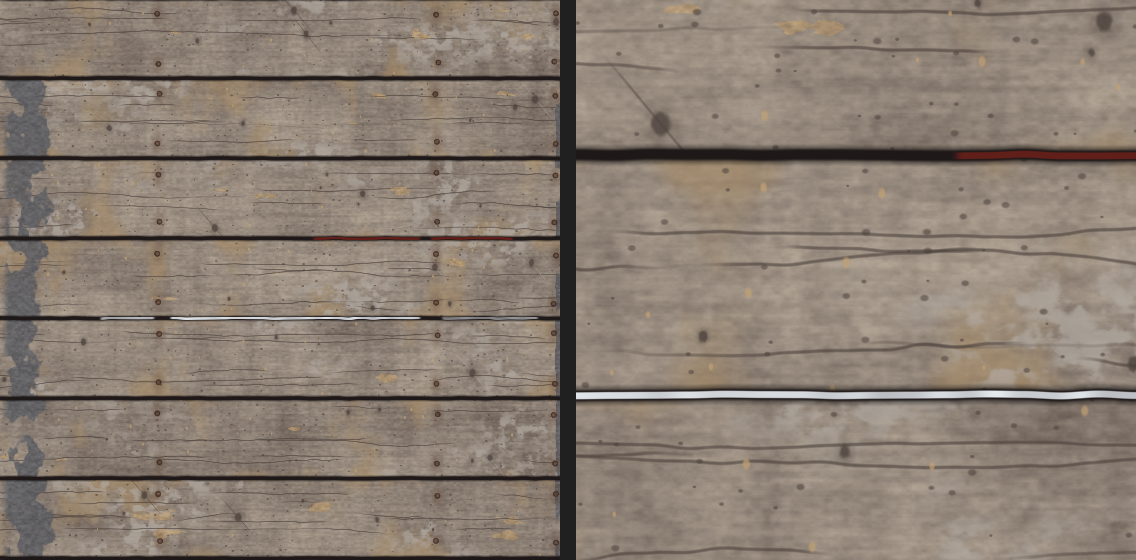
Left, the full canvas; right, a detail of the centre.
Reproduce this texture procedurally as a three.js fragment shader.

```glsl
varying vec2 vUv;

const float PLANKS = 7.0;
const float ROW_SHIFT = 0.003;
const float GAP_HALF = 0.0033;
const float SOFT = 0.0011;
const vec3 NAIL_COLUMNS = vec3(0.283, 0.78, 0.991);
const float NAIL_SPREAD = 0.3;
const float NAIL_RADIUS = 0.0055;
const vec3 WOOD_DARK = vec3(0.475, 0.425, 0.39);
const vec3 WOOD_LIGHT = vec3(0.645, 0.595, 0.54);
const vec3 OCHRE = vec3(0.66, 0.55, 0.40);
const vec3 CHIP = vec3(0.76, 0.63, 0.45);
const vec3 PALE = vec3(0.69, 0.66, 0.63);
const vec3 KNOT = vec3(0.29, 0.25, 0.23);
const vec3 RUST = vec3(0.36, 0.25, 0.19);
const vec3 PAINT = vec3(0.37, 0.37, 0.385);
const vec3 GAP_DARK = vec3(0.12, 0.095, 0.095);
const vec3 DAYLIGHT = vec3(0.90, 0.92, 0.94);
const vec3 RED_GLOW = vec3(0.38, 0.12, 0.10);

float hash(vec2 p) {
  vec3 q = fract(vec3(p.xyx) * 0.1031);
  q += dot(q, q.yzx + 33.33);
  return fract((q.x + q.y) * q.z);
}

float noise(vec2 p) {
  vec2 i = floor(p), f = fract(p);
  f = f * f * (3.0 - 2.0 * f);
  return mix(mix(hash(i), hash(i + vec2(1, 0)), f.x),
             mix(hash(i + vec2(0, 1)), hash(i + vec2(1, 1)), f.x), f.y);
}

float fbm(vec2 p) {
  float sum = 0.0, amp = 0.533;
  for (int i = 0; i < 4; i++) {
    sum += amp * noise(p);
    p = p * 2.03 + 17.1;
    amp *= 0.5;
  }
  return sum;
}

float span(float x, float a, float b) {
  return smoothstep(a - 0.004, a + 0.004, x) * (1.0 - smoothstep(b - 0.004, b + 0.004, x));
}

// Soft spots scattered one per cell
float specks(vec2 p, float density) {
  vec2 c = floor(p);
  vec2 centre = 0.3 + 0.4 * vec2(hash(c + 3.1), hash(c + 8.7));
  float r = 0.1 + 0.2 * hash(c + 5.3);
  return step(hash(c), density) * (1.0 - smoothstep(r * 0.4, r, length(fract(p) - centre)));
}

void main() {
  float x = vUv.x;
  float y = (vUv.y - ROW_SHIFT) * PLANKS;
  float row = floor(y), local = fract(y);
  vec2 p = vec2(x, local / PLANKS) + (row + 2.0) * vec2(3.7, 1.3);

  // Weathered grain
  float fine = fbm(p * vec2(170.0, 260.0));
  float tone = 0.5 + 1.2 * (fbm(p * vec2(7.0, 12.0)) - 0.5)
    + 0.65 * (fbm(p * vec2(15.0, 230.0)) - 0.5) + 0.8 * (fine - 0.5)
    + 0.6 * (fbm(p * vec2(48.0, 7.0)) - 0.5) + 0.15 * (hash(vec2(row, 4.0)) - 0.5);
  vec3 col = mix(WOOD_DARK, WOOD_LIGHT, clamp(tone, -0.4, 1.4));

  // Ochre stains and bleached patches
  float edgeStain = 0.08 * smoothstep(0.3, 0.48, abs(local - 0.5));
  col = mix(col, OCHRE, 0.55 * smoothstep(0.54, 0.78, fbm(p * vec2(13.0, 10.0) + 7.0) + edgeStain));
  float pale = smoothstep(0.5, 0.75, fbm(p * vec2(6.0, 11.0) + 21.0));
  col = mix(col, PALE, 0.75 * pale * smoothstep(0.4, 0.65, fbm(p * vec2(70.0, 90.0))));

  // Cracks, scratches, knots and chips
  for (int i = 0; i < 6; i++) {
    vec2 id = vec2(float(i) + 1.0, row + 3.0);
    vec3 h = vec3(hash(id), hash(id + 20.0), hash(id + 40.0));
    vec2 d = vec2(x - h.x, (local - 0.12 - 0.76 * h.y) / PLANKS);
    float bend = 0.016 * (noise(vec2(x * 7.0, h.z * 50.0)) - 0.5) + 0.003 * (noise(vec2(x * 50.0, h.x * 50.0)) - 0.5);
    float broken = smoothstep(0.48, 0.65, noise(vec2(x * 9.0 + h.x * 30.0, h.y * 40.0)));
    col = mix(col, KNOT, 0.6 * broken * (1.0 - smoothstep(0.0003, 0.0016, abs(d.y + bend))));

    float slant = abs(d.x + d.y * (0.4 + 0.5 * h.z));
    float reach = 1.0 - smoothstep(0.02, 0.045, abs(d.y));
    vec3 scratch = h.x > 0.6 ? PALE : KNOT;
    col = mix(col, scratch, 0.4 * step(0.75, h.z) * reach * (1.0 - smoothstep(0.0004, 0.0016, slant)));

    float radius = mix(0.002, 0.0085, h.z * h.z);
    float k = length(d * vec2(1.15, 0.85)) + 0.005 * (fbm(p * 110.0) - 0.5);
    col = mix(col, KNOT, 0.2 * (1.0 - smoothstep(radius, radius * 2.6, k)));
    col = mix(col, KNOT, 0.75 * (1.0 - smoothstep(radius * 0.5, radius + SOFT, k)));

    vec2 c = vec2(x - h.z, (local - 0.15 - 0.7 * h.x) / PLANKS);
    float size = row < 0.5 ? 0.024 : 0.005;
    float chip = length(c * vec2(0.5, 1.8)) + 0.05 * (fbm(p * vec2(35.0, 80.0)) - 0.5);
    float bare = step(0.4, h.y) * (1.0 - smoothstep(size * 0.35, size * 0.55, chip));
    col = mix(col, CHIP * (0.75 + 0.4 * fine), 0.65 * bare);
  }
  col = mix(col, KNOT, 0.55 * specks(p * vec2(85.0, 110.0), 0.1));
  col = mix(col, CHIP, 0.7 * specks(p * vec2(100.0, 65.0), 0.025));

  // Flaking paint at the plank ends
  float ends = min(x, (1.0 - x) * 7.0 + 0.025);
  float paintWidth = mix(0.055, 0.085, hash(vec2(row, 12.0)));
  float flakes = fbm(p * vec2(38.0, 34.0));
  float paint = 1.0 - smoothstep(-0.003, 0.004, ends - paintWidth + 0.06 * (flakes - 0.5));
  paint *= smoothstep(0.38, 0.44, fbm(p * vec2(26.0, 20.0) + 31.0) + 0.06 * (fine - 0.5));
  paint *= step(row, 5.5) * smoothstep(0.0, 0.018, ends);
  col = mix(col, PAINT * (0.8 + 0.4 * fine), 0.9 * paint);

  // Two rusty nails per plank in each column
  for (int i = 0; i < 3; i++) {
    vec2 id = vec2(float(i) + 60.0, row * 2.0 + step(0.5, local) + 5.0);
    vec2 d = vec2(x - NAIL_COLUMNS[i], (abs(local - 0.5) - NAIL_SPREAD) / PLANKS);
    d += 0.006 * (vec2(hash(id), hash(id + 9.0)) - 0.5);
    float r = length(d);
    col = mix(col, RUST, 0.25 * (1.0 - smoothstep(0.004, 0.016, length(d * vec2(1.0, 0.55)))));
    col = mix(col, RUST * (0.75 + 0.6 * fine), 0.75 * (1.0 - smoothstep(NAIL_RADIUS - 0.002, NAIL_RADIUS + SOFT, r)));
    col = mix(col, GAP_DARK, 0.45 * (1.0 - smoothstep(0.0006, 0.0018, abs(r - NAIL_RADIUS * 0.75))));
  }

  // Shaded plank edges and open gaps
  float seam = floor(y + 0.5);
  float offset = (y - seam) / PLANKS + 0.0012 * (noise(vec2(x * 45.0, seam * 9.0)) - 0.5);
  float gap = abs(offset);
  col *= mix(0.62, 1.0, smoothstep(GAP_HALF, GAP_HALF + 0.004, gap));
  float daylight = 0.8 * span(x, 0.18, 0.275) + span(x, 0.305, 0.75) + 0.6 * span(x, 0.79, 0.96);
  daylight *= step(abs(seam - 3.0), 0.1) * (0.75 + 0.25 * noise(vec2(x * 60.0, 2.0)));
  float red = step(abs(seam - 4.0), 0.1) * (span(x, 0.56, 0.75) + span(x, 0.77, 0.915));
  float core = 1.0 - smoothstep(0.0015, 0.0015 + SOFT, gap);
  vec3 inside = mix(GAP_DARK, DAYLIGHT, daylight * core);
  inside = mix(inside, RED_GLOW, red * core);
  col = mix(inside, col, smoothstep(GAP_HALF - SOFT, GAP_HALF + SOFT, gap));

  gl_FragColor = vec4(col, 1.0);
}
```
